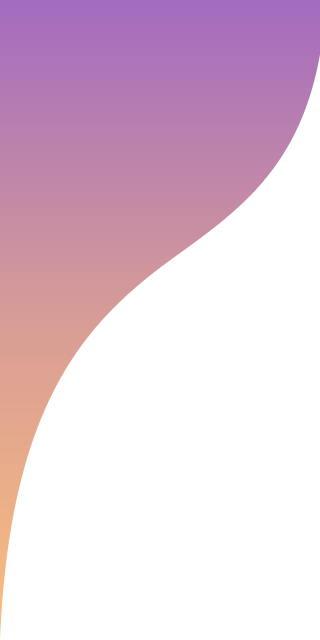
Reproduce this background procedurally as a WebGL 2 fragment shader.

```glsl
#version 300 es
precision highp float;
// A violet to apricot gradient fills the upper left, cut from a white page
// by an S-shaped edge. The edge is two joined cubic Bezier curves, solved
// for their x at the height of each pixel and smoothed by distance.

uniform vec2 u_resolution;
out vec4 outColor;

const vec3 VIOLET = vec3(0.64, 0.42, 0.755);
const vec3 ROSE = vec3(0.845, 0.615, 0.585);
const vec3 APRICOT = vec3(0.985, 0.745, 0.49);
const vec3 PAGE = vec3(1.0);

vec2 bezier(vec2 a, vec2 b, vec2 c, vec2 d, float t) {
  float s = 1.0 - t;
  return s * s * s * a + 3.0 * s * t * (s * b + t * c) + t * t * t * d;
}

vec2 bezierTangent(vec2 a, vec2 b, vec2 c, vec2 d, float t) {
  float s = 1.0 - t;
  return 3.0 * (s * s * (b - a) + 2.0 * s * t * (c - b) + t * t * (d - c));
}

// Bisects for the parameter at which a rising curve reaches the height y.
float parameterAtHeight(vec2 a, vec2 b, vec2 c, vec2 d, float y, float tMax) {
  float low = 0.0;
  float high = tMax;
  for (int i = 0; i < 20; i++) {
    float mid = 0.5 * (low + high);
    if (bezier(a, b, c, d, mid).y < y) low = mid;
    else high = mid;
  }
  return 0.5 * (low + high);
}

// Signed distance in pixels, positive to the right of the curve.
float curveDistance(vec2 uv, vec2 a, vec2 b, vec2 c, vec2 d, float tMax, vec2 size) {
  float t = parameterAtHeight(a, b, c, d, uv.y, tMax);
  vec2 tangent = normalize(bezierTangent(a, b, c, d, t) * size);
  return (uv.x - bezier(a, b, c, d, t).x) * size.x * tangent.y;
}

float edgeDistance(vec2 uv, vec2 size) {
  vec2 foot = vec2(0.0);
  vec2 joint = vec2(0.547, 0.599);
  vec2 shoulder = vec2(1.0, 0.915);
  if (uv.y < joint.y) {
    return curveDistance(uv, foot, vec2(0.031, 0.375), vec2(0.273, 0.5), joint, 1.0, size);
  }
  // The upper curve runs on past its end, out of the canvas.
  return curveDistance(uv, joint, vec2(0.75, 0.672), vec2(0.9375, 0.74), shoulder, 1.2, size);
}

vec3 verticalGradient(float height) {
  vec3 lower = mix(APRICOT, ROSE, clamp(height * 2.0, 0.0, 1.0));
  return mix(lower, VIOLET, clamp(height * 2.0 - 1.0, 0.0, 1.0));
}

void main() {
  vec2 uv = gl_FragCoord.xy / u_resolution;
  float coverage = clamp(0.5 - edgeDistance(uv, u_resolution), 0.0, 1.0);
  outColor = vec4(mix(PAGE, verticalGradient(uv.y), coverage), 1.0);
}
```
